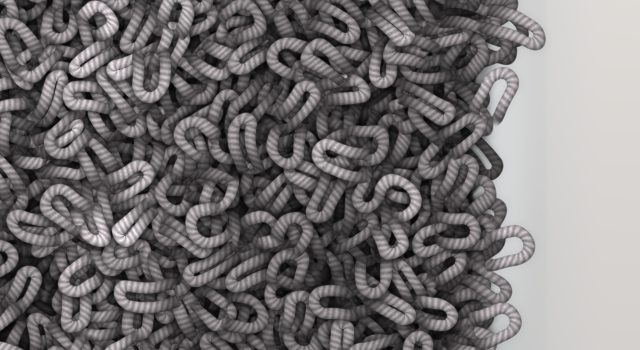
A Shadertoy shader for this texture:

```glsl
vec2 hash2(vec2 p) {
    return fract(sin(vec2(dot(p, vec2(127.1, 311.7)), dot(p, vec2(269.5, 183.3)))) * 43758.5453);
}

float noise(vec2 p) {
    vec2 i = floor(p), f = fract(p);
    f = f * f * (3.0 - 2.0 * f);
    return mix(mix(hash2(i).x, hash2(i + vec2(1, 0)).x, f.x),
               mix(hash2(i + vec2(0, 1)).x, hash2(i + vec2(1, 1)).x, f.x), f.y);
}

// Right border of the pile at a given height
float pileEdge(float y) {
    return 1.365 + 0.03 * cos((y - 0.95) * 10.0) + 0.02 * smoothstep(0.75, 1.0, y);
}

// One twisted yarn loop: tip towards +x, tail sinking into the pile
void drawLoop(inout vec3 col, vec2 p, vec2 center, float angle, float reach, float radius, float level) {
    float width = 0.0165;
    float aa = 1.0 / iResolution.y;
    float c = cos(angle), s = sin(angle);
    mat2 toWorld = mat2(c, s, -s, c);
    vec2 q = (p - center) * toWorld;
    float spine = clamp(q.x, -reach, reach);
    vec2 e = q - vec2(spine, 0.0);
    float dist = length(e) - radius;
    float across = clamp(dist / width, -1.0, 1.0);
    float raised = smoothstep(-reach - radius, reach * 0.4, q.x);

    // Soft contact shadow on the yarn below
    float gap = max(abs(dist) - width, 0.0) / 0.014;
    float onPile = 1.0 - smoothstep(1.33, 1.43, p.x);
    col *= 1.0 - 0.42 * exp(-gap * gap) * raised * mix(0.06, 1.0, onPile);

    // Helical strands and rounded shading
    float along = radius * atan(e.y, e.x + 1e-5) + sign(q.y) * (reach - spine);
    float strand = 0.5 + 0.5 * sin(along * 370.0 + across * 2.4);
    float bulge = sqrt(1.0 - across * across);
    vec2 normal = toWorld * (e / (length(e) + 1e-4)) * across;
    float lit = dot(normal, vec2(-0.45, 0.89));
    float lum = 0.72 * level * (0.5 + 0.5 * bulge + 0.17 * lit);
    lum *= (0.78 + 0.27 * strand) * mix(0.42, 1.0, raised);
    lum *= 0.93 + 0.14 * noise(p * 190.0);

    float cover = 1.0 - smoothstep(-aa, aa, abs(dist) - width);
    cover *= smoothstep(-reach - radius, -reach - radius * 0.3, q.x);
    col = mix(col, lum * vec3(1.01, 0.97, 0.99), cover);
}

// Wall with a faint vertical seam
vec3 wall(vec2 p) {
    vec3 col = mix(vec3(0.81, 0.815, 0.82), vec3(0.85, 0.838, 0.825), smoothstep(1.4, 1.75, p.x));
    col += 0.012 * smoothstep(1.555, 1.57, p.x);
    col *= 0.96 + 0.05 * p.y;
    return col * (1.0 - 0.12 * exp(-max(p.x - pileEdge(p.y), 0.0) * 18.0));
}

void mainImage(out vec4 fragColor, in vec2 fragCoord) {
    vec2 p = fragCoord / iResolution.y;
    vec3 col = wall(p);

    // Dark depth beneath the loops
    float border = pileEdge(p.y) - 0.015 + 0.05 * (noise(p * 22.0) - 0.5);
    vec3 depth = vec3(0.2, 0.185, 0.195) * (0.7 + 0.6 * noise(p * 60.0));
    col = mix(col, depth, 1.0 - smoothstep(-0.012, 0.012, p.x - border));

    // Scattered loops, from deep to high
    float cell = 0.12;
    for (int layer = 0; layer < 5; layer++) {
        float l = float(layer);
        vec2 shift = vec2(0.37, 0.61) * l * cell;
        vec2 bent = p + 0.009 * vec2(sin(p.y * 31.0 + l * 2.1), sin(p.x * 27.0 + l * 4.3));
        vec2 home = floor((bent + shift) / cell);
        for (int j = -1; j <= 1; j++)
        for (int i = -1; i <= 1; i++) {
            vec2 id = home + vec2(i, j);
            vec2 a = hash2(id + l * 17.3);
            vec2 b = hash2(id + l * 31.7 + 5.1);
            vec2 center = (id + 0.5 + 0.7 * (a - 0.5)) * cell - shift;
            if (center.x > pileEdge(center.y) + 0.02 || (layer == 4 && a.y > 0.65)) continue;
            float outward = smoothstep(1.22, 1.36, center.x);
            float angle = mix(6.283 * b.x, 1.8 * (b.x - 0.5), outward);
            float reach = mix(0.012, 0.06, b.y);
            float radius = 0.05 - 0.4 * reach - 0.013 * a.x;
            float side = 1.08 - 0.2 * smoothstep(0.3, 0.75, center.x);
            float level = mix(0.5, 0.98, l / 4.0) * side * (0.88 + 0.24 * a.x);
            drawLoop(col, bent, center, angle, reach, radius, level);
        }
    }

    // Prominent loops: centre, angle, straight half length
    vec4 prominent[11] = vec4[11](
        vec4(1.46, 0.925, -0.4, 0.065), vec4(1.41, 0.72, 1.2, 0.035),
        vec4(1.44, 0.29, 0.1, 0.025), vec4(1.40, 0.07, 0.3, 0.03),
        vec4(0.99, 0.54, 2.9, 0.045), vec4(1.13, 0.43, 0.8, 0.004),
        vec4(0.43, 0.80, -1.5, 0.035), vec4(0.60, 0.36, 3.5, 0.015),
        vec4(0.43, 0.155, 3.2, 0.06), vec4(0.20, 0.40, 2.6, 0.03),
        vec4(0.05, 0.87, 2.2, 0.04));
    for (int k = 0; k < 11; k++) {
        vec4 loop = prominent[k];
        vec2 bent = p + 0.006 * vec2(sin(p.y * 29.0 + float(k)), sin(p.x * 33.0));
        drawLoop(col, bent, loop.xy, loop.z, loop.w, 0.052 - 0.4 * loop.w, 1.0);
    }

    // Broad light over the pile
    float pile = 1.0 - smoothstep(1.4, 1.55, p.x);
    col *= 1.0 + pile * 0.24 * (noise(p * 3.2 + 4.0) - 0.45);
    fragColor = vec4(clamp(col, 0.0, 1.0), 1.0);
}
```
